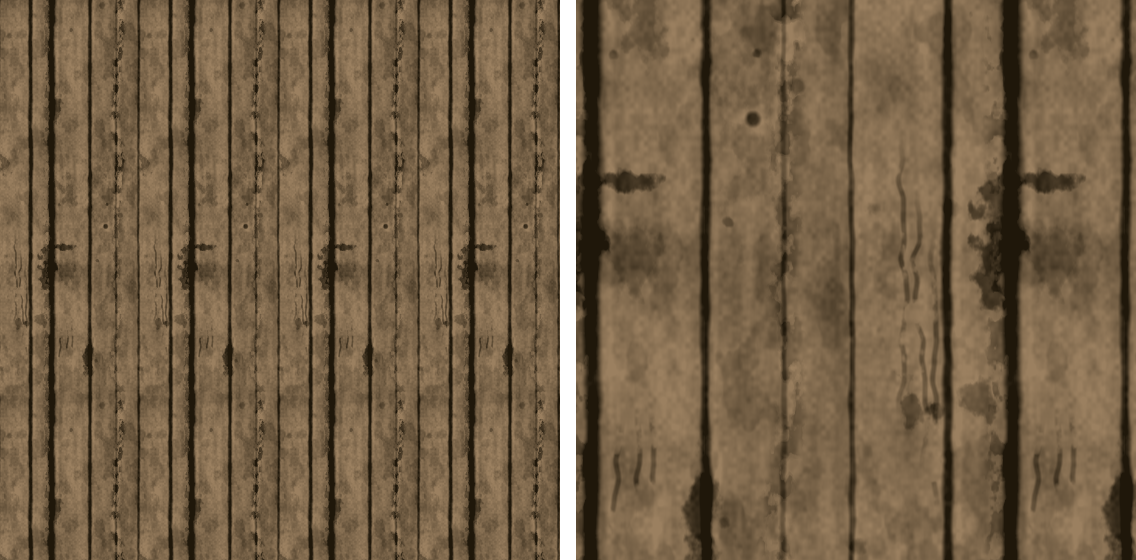
Left, the full canvas; right, a detail of the centre.
This texture is drawn by a WebGL 1 fragment shader. Its source:

```glsl
precision highp float;
uniform vec2 u_resolution;

#define REPEATS vec2(4.0, 1.4)
#define TILE_ASPECT 2.86
#define DARK vec3(0.12, 0.09, 0.04)
#define LIGHT vec3(0.57, 0.47, 0.35)
#define BASE_SHADE 0.93
#define MOTTLE 0.42
#define GRAIN 0.3
#define SPECKLE 0.17
#define SEAM_BEND 0.009
#define PITS 12

float hash(vec2 p) {
  return fract(sin(dot(p, vec2(127.1, 311.7))) * 43758.5453);
}

// Value noise that wraps after the given number of cells
float noise(vec2 p, vec2 cells) {
  vec2 i = floor(p);
  vec2 f = fract(p);
  f = f * f * (3.0 - 2.0 * f);
  vec2 a = mod(i, cells);
  vec2 b = mod(i + 1.0, cells);
  return mix(mix(hash(a), hash(vec2(b.x, a.y)), f.x),
             mix(hash(vec2(a.x, b.y)), hash(b), f.x), f.y);
}

float fbm(vec2 t, vec2 cells) {
  float sum = 0.0;
  float weight = 0.53;
  for (int i = 0; i < 4; i++) {
    sum += weight * noise(t * cells, cells);
    cells *= 2.0;
    weight *= 0.5;
  }
  return sum;
}

float wrapOffset(float x, float centre) {
  return fract(x - centre + 0.5) - 0.5;
}

// Signed distance across a gently bending vertical line
float bentOffset(vec2 t, float centre, float bend) {
  float sway = noise(vec2(centre * 50.0, t.y * 10.0), vec2(64.0, 10.0))
             + 0.5 * noise(vec2(centre * 90.0, t.y * 60.0), vec2(128.0, 60.0));
  return wrapOffset(t.x, centre) + bend * (sway - 0.75);
}

// Dark gap with a soft shadow and a faint worn edge on its right
float seam(vec2 t, float centre, float halfWidth) {
  float d = bentOffset(t, centre, SEAM_BEND);
  float width = halfWidth * (0.75 + 0.5 * noise(vec2(centre * 70.0, t.y * 40.0), vec2(128.0, 40.0)));
  float soft = 0.7 * REPEATS.x / u_resolution.x;
  float core = 1.0 - smoothstep(width * 0.3, width * 1.4 + soft, abs(d));
  float shadow = 0.22 * exp(-abs(d) / (halfWidth * 1.7));
  float rim = (d - halfWidth * 2.2) / 0.01;
  return core + shadow - 0.15 * exp(-rim * rim);
}

// Ragged elliptical mark
float blot(vec2 t, vec2 centre, vec2 radius, float ragged) {
  vec2 d = vec2(wrapOffset(t.x, centre.x), wrapOffset(t.y, centre.y));
  return 1.0 - smoothstep(0.5, 1.2, length(d / radius) + ragged);
}

float crack(vec2 t, vec2 centre, float halfLength) {
  float d = bentOffset(t, centre.x, 0.035);
  float along = abs(wrapOffset(t.y, centre.y)) / halfLength;
  return (1.0 - smoothstep(0.002, 0.01, abs(d))) * (1.0 - smoothstep(0.5, 1.0, along));
}

void main() {
  vec2 canvas = gl_FragCoord.xy / u_resolution;
  vec2 t = fract(vec2(canvas.x, 1.0 - canvas.y) * REPEATS);
  vec2 roundSpot = vec2(1.0, 1.0 / TILE_ASPECT);

  // Wood surface
  float mottle = fbm(t, vec2(8.0, 13.0));
  float rough = fbm(t, vec2(22.0, 48.0));
  float flakes = fbm(t + 0.61, vec2(34.0, 60.0));
  float ragged = 3.0 * (rough - 0.5) + 1.5 * (flakes - 0.5);
  float grain = fbm(t, vec2(30.0, 9.0));
  float speckle = noise(t * vec2(90.0, 220.0), vec2(90.0, 220.0));
  float shade = BASE_SHADE + MOTTLE * (mottle - 0.5) + GRAIN * (grain - 0.5)
              + SPECKLE * (speckle - 0.5) + 0.25 * (flakes - 0.5);
  shade -= 0.09 * step(0.64, t.x) * step(t.x, 0.99);

  // Blotches gather beside the wide gap and the torn joint
  float edge = exp(-abs(wrapOffset(t.x, 0.43)) * 14.0) + exp(-abs(wrapOffset(t.x, 0.84)) * 12.0);
  float patches = fbm(t + 0.37, vec2(13.0, 22.0));
  shade -= 0.16 * smoothstep(0.56, 0.68, patches + 0.08 * edge);

  // Torn joint with dark and pale chips
  float tornBand = 1.0 - smoothstep(0.01, 0.055, abs(bentOffset(t, 0.84, 0.06)));
  float tornAmount = tornBand * mix(1.0, 0.55, smoothstep(0.4, 0.6, t.y));
  shade -= 0.5 * tornAmount * smoothstep(0.5, 0.62, flakes);
  shade += 0.25 * tornAmount * smoothstep(0.5, 0.4, flakes);

  // Small pits and fine cracks
  for (int i = 0; i < PITS; i++) {
    float k = float(i);
    vec2 centre = vec2(hash(vec2(k, 3.0)), hash(vec2(k, 8.0)));
    float size = mix(0.012, 0.026, hash(vec2(k, 5.0)));
    shade -= 0.3 * blot(t, centre, size * roundSpot, ragged * 0.5);
  }
  for (int i = 0; i < 3; i++) {
    float k = float(i);
    float broken = smoothstep(0.35, 0.55, rough);
    shade -= 0.42 * broken * crack(t, vec2(0.12 + 0.035 * k, 0.7 + 0.04 * k), 0.13);
    shade -= 0.36 * broken * crack(t, vec2(0.43 + 0.04 * k, 0.87 - 0.01 * k), 0.06);
  }

  // Stains, knots, nail hole and short split
  shade -= 0.22 * blot(t, vec2(0.48, 0.477), vec2(0.085, 0.027), ragged);
  shade -= 0.17 * blot(t, vec2(0.45, 0.68), vec2(0.07, 0.03), ragged);
  shade -= 0.12 * blot(t, vec2(0.74, 0.51), vec2(0.075, 0.09), ragged);
  shade += 0.2 * blot(t, vec2(0.415, 0.231), vec2(0.035, 0.018), ragged);
  shade -= 0.4 * blot(t, vec2(0.4, 0.27), vec2(0.035, 0.025), ragged);
  shade -= 0.35 * blot(t, vec2(0.025, 0.41), vec2(0.04, 0.02), ragged);
  shade -= 0.35 * blot(t, vec2(0.13, 0.8), vec2(0.045, 0.015), ragged);
  shade -= 0.35 * blot(t, vec2(0.285, 0.797), vec2(0.04, 0.014), ragged);
  shade -= 0.35 * blot(t, vec2(0.557, 0.188), 0.036 * roundSpot, ragged * 0.3);
  shade += 0.2 * blot(t, vec2(0.55, 0.187), 0.02 * roundSpot, 0.0);
  shade += 0.12 * blot(t, vec2(0.755, 0.566), 0.04 * roundSpot, 0.0);
  shade -= 0.7 * blot(t, vec2(0.755, 0.566), 0.02 * roundSpot, 0.0);
  shade -= 0.65 * blot(t, vec2(0.47, 0.616), vec2(0.065, 0.008), ragged * 0.8);

  // Gaps between planks, with rotten widenings
  shade -= 0.78 * seam(t, 0.219, 0.0115) + 0.86 * seam(t, 0.37, 0.02);
  shade -= 0.72 * seam(t, 0.64, 0.011) + 0.33 * seam(t, 0.83, 0.006);
  shade -= 0.5 * seam(t, 0.99, 0.007);
  float decay = 1.0 - smoothstep(0.01, 0.06, abs(wrapOffset(t.x, 0.345)));
  shade -= 0.35 * decay * smoothstep(0.47, 0.62, flakes);
  shade -= 0.55 * blot(t, vec2(0.335, 0.665), vec2(0.05, 0.05), ragged);
  shade -= 0.6 * blot(t, vec2(0.633, 0.893), vec2(0.034, 0.04), ragged * 0.6);

  gl_FragColor = vec4(mix(DARK, LIGHT, clamp(shade, 0.0, 1.08)), 1.0);
}
```
